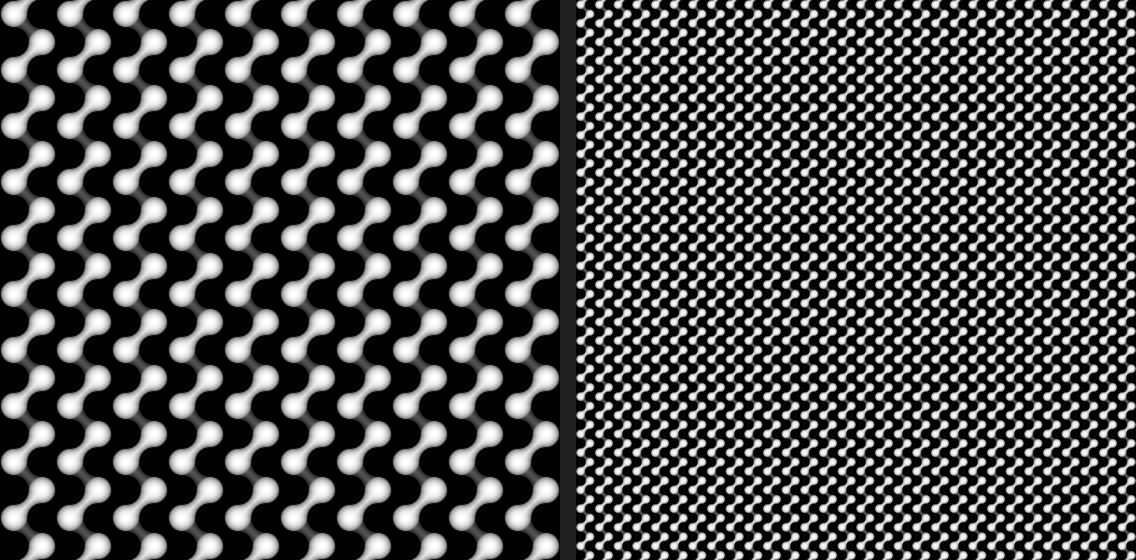
Left: one tile. Right: repeated 3 by 3.
Write a WebGL 1 fragment shader that draws this pattern.

```glsl
precision highp float;
// Wavy vertical strands of rounded white beads on black, joined by a bright neck
// on one diagonal and a dim neck on the other. Each repeat is a 2 x 2 block of
// arc cells whose corners alternate between beads and round black holes.

uniform vec2 u_resolution;

const float REPEATS = 10.0;      // repeats across and down
const float RADIUS = 0.5;        // bead and hole radius, in cells
const float ROUNDNESS = 2.4;     // higher gives a flatter bright core
const float EDGE_SOFTNESS = 0.08; // rim fade, as a share of the radius
const float DIM_NECK = 0.38;     // brightness of the dim necks
const vec3 BLACK = vec3(0.0);
const vec3 WHITE = vec3(0.995);

// Domed shading: 1 on the core (rim = 0), 0 at the outline (rim = 1).
float dome(float rim, float softness) {
  float r = clamp(rim, 0.0, 1.0);
  return sqrt(1.0 - pow(r, ROUNDNESS)) * smoothstep(0.0, softness, 1.0 - r);
}

void main() {
  vec2 uv = gl_FragCoord.xy / u_resolution;

  // Cells span half a repeat, with beads and holes on their corners.
  vec2 grid = fract(uv * REPEATS - 0.25) * 2.0;
  vec2 cell = floor(grid);
  vec2 p = fract(grid);

  // Mirror odd cells so the holes always lie at (0,0) and (1,1).
  if (mod(cell.x + cell.y, 2.0) > 0.5) p.x = 1.0 - p.x;
  float toHole = min(length(p), length(p - 1.0));
  float toBead = min(length(p - vec2(1.0, 0.0)), length(p - vec2(0.0, 1.0)));

  float pixel = 2.0 * REPEATS / min(u_resolution.x, u_resolution.y);
  float softness = max(EDGE_SOFTNESS, 1.5 * pixel / RADIUS);
  float bead = dome(toBead / RADIUS, softness);
  float neck = dome((1.0 - toHole) / RADIUS, softness);

  // Left cells hold the necks, bright and dim by turns; right cells stay open.
  float light = bead;
  if (cell.x < 0.5) {
    light = cell.y > 0.5 ? neck : max(bead, DIM_NECK * neck);
  }

  gl_FragColor = vec4(mix(BLACK, WHITE, light), 1.0);
}
```
